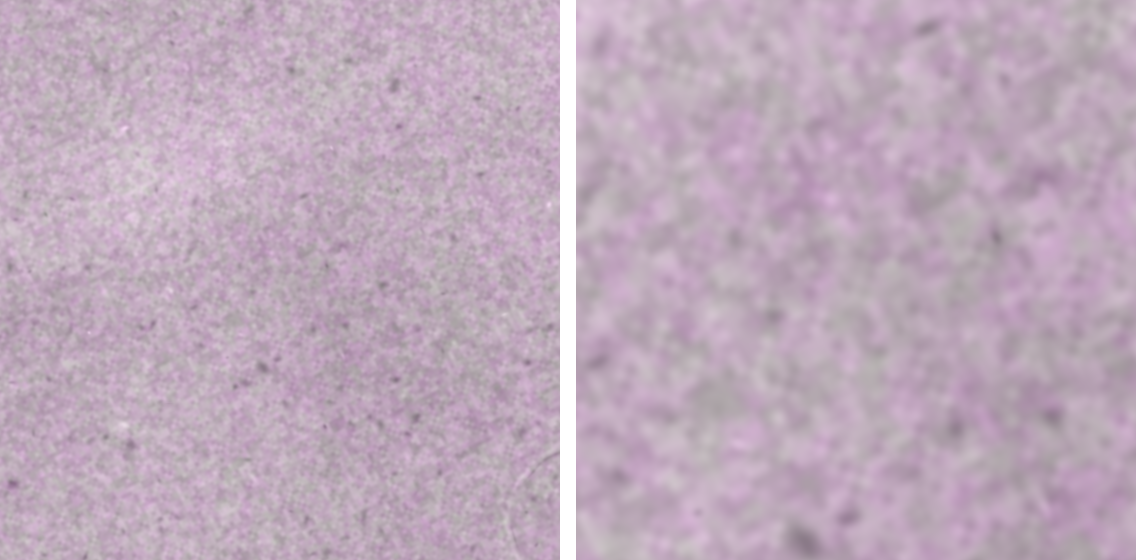
Left, the full canvas; right, a detail of the centre.
This texture is drawn by a Shadertoy shader. Its source:

```glsl
// Pale mauve stone with soft clouds, grey-green speckle, dark pits and a hairline crack.

const vec3 STONE_MAUVE = vec3(0.752, 0.682, 0.739);
const vec3 PINK_SHIFT = vec3(0.016, -0.017, 0.021);

float hash(vec2 p) {
    vec3 q = fract(vec3(p.xyx) * 0.1031);
    q += dot(q, q.yzx + 33.33);
    return fract((q.x + q.y) * q.z);
}

vec2 hash2(vec2 p) {
    return vec2(hash(p + 17.0), hash(p + 71.0));
}

vec2 rotate(vec2 p, float angle) {
    float c = cos(angle), s = sin(angle);
    return vec2(c * p.x - s * p.y, s * p.x + c * p.y);
}

// Smooth value noise in -1..1
float noise(vec2 p) {
    vec2 cell = floor(p), f = fract(p);
    f = f * f * (3.0 - 2.0 * f);
    float low = mix(hash(cell), hash(cell + vec2(1, 0)), f.x);
    float high = mix(hash(cell + vec2(0, 1)), hash(cell + vec2(1, 1)), f.x);
    return 2.0 * mix(low, high, f.y) - 1.0;
}

float fbm(vec2 p, int octaves) {
    float sum = 0.0, weight = 0.6;
    for (int i = 0; i < octaves; i++) {
        sum += weight * noise(p);
        p = rotate(p, 0.65) * 1.93 + 13.7;
        weight *= 0.55;
    }
    return sum;
}

// Soft elliptical patch, one at its centre
float patchGlow(vec2 uv, vec2 centre, vec2 size, float angle) {
    vec2 d = rotate(uv - centre, -angle) / size;
    return exp(-dot(d, d));
}

// Scattered small blobs: density is the chance that a cell holds one
float spots(vec2 uv, float cells, float density, float radius, float seed) {
    vec2 p = uv * cells, base = floor(p);
    float cover = 0.0;
    for (int y = -1; y <= 1; y++) {
        for (int x = -1; x <= 1; x++) {
            vec2 cell = base + vec2(x, y);
            vec2 key = cell + seed;
            vec2 offset = p - cell - 0.15 - 0.7 * hash2(key);
            offset = rotate(offset, 3.1416 * hash(key + 5.3));
            float size = radius * cells * mix(0.6, 1.3, hash(key + 9.1));
            vec2 d = offset / (size * vec2(mix(1.0, 1.9, hash(key + 3.7)), 0.9));
            float strength = step(hash(key + 31.9), density) * mix(0.45, 1.0, hash(key + 43.0));
            cover = max(cover, strength * exp(-dot(d, d)));
        }
    }
    return cover;
}

// Signed distance to a wavering ring
float ringDistance(vec2 uv, vec2 centre, float radius) {
    return length(uv - centre) - radius + 0.004 * noise(uv * 32.0);
}

void mainImage(out vec4 fragColor, in vec2 fragCoord) {
    vec2 uv = fragCoord / iResolution.xy;

    // Broad clouds, drawn out along a slightly rising direction
    vec2 drift = rotate(uv, -0.35) * vec2(2.6, 5.5);
    float light = 0.034 * fbm(drift + 4.0, 4) + 0.03 * (uv.y - 0.5) - 0.006;
    light += 0.062 * patchGlow(uv, vec2(0.36, 0.72), vec2(0.22, 0.10), 0.35);
    light += 0.028 * patchGlow(uv, vec2(0.05, 0.56), vec2(0.20, 0.07), 0.4);
    light -= 0.050 * patchGlow(uv, vec2(0.06, 0.43), vec2(0.14, 0.06), 0.3);
    light -= 0.034 * patchGlow(uv, vec2(0.64, 0.41), vec2(0.22, 0.12), -0.4);

    // Fine grain
    vec2 grainUv = rotate(uv, 0.4);
    light += 0.044 * noise(grainUv * 82.0);
    light += 0.044 * noise(rotate(uv, 1.1) * 138.0 + 40.0);
    light += 0.020 * noise(grainUv * 38.0 + 90.0);

    // Pink against grey-green mottling
    float tint = 1.05 * noise(rotate(uv, 0.8) * 88.0 + 150.0);
    tint += 0.70 * noise(rotate(uv, 0.2) * 46.0 + 210.0);
    tint += 0.60 * fbm(uv * 9.0 + 60.0, 3);
    tint += 0.25;

    // Dark pits, more common low down, and a few bright flecks
    float lower = smoothstep(0.75, 0.15, uv.y);
    float pits = 0.20 * spots(uv, 11.0, 0.06 + 0.13 * lower, 0.0095, 7.0);
    pits = max(pits, 0.15 * spots(uv, 30.0, 0.08 + 0.08 * lower, 0.0055, 101.0));
    float flecks = 0.14 * spots(uv, 24.0, 0.05, 0.005, 303.0);

    // Hairline crack with a pale rim
    float crack = ringDistance(uv, vec2(1.04, 0.07), 0.126);
    float broken = smoothstep(-0.6, 0.4, noise(uv * 24.0 + 11.0));
    float line = 0.085 * broken * exp(-pow(crack / 0.0032, 2.0));
    float rim = 0.045 * exp(-pow((crack - 0.009) / 0.005, 2.0));

    vec3 color = STONE_MAUVE + light + PINK_SHIFT * tint;
    color += flecks + rim - line - pits * vec3(1.0, 0.95, 0.98);
    fragColor = vec4(clamp(color, 0.0, 1.0), 1.0);
}
```
